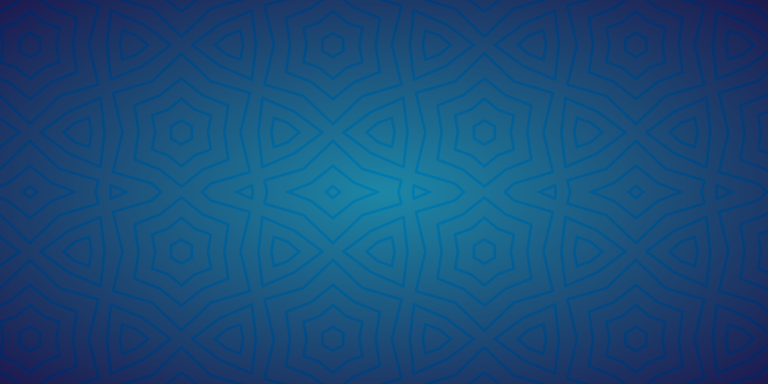
Reproduce this background procedurally as a WebGL 1 fragment shader.

```glsl
precision highp float;
// Line ornament of nested six-pointed stars and rounded triangles over a blue
// radial glow. The plane is mirrored at mid height, folded into one wedge of a
// triangular lattice, and each outline is a single segment inside that wedge.

uniform vec2 u_resolution;

const float SPACING = 0.4555;              // distance between star centres
const float HALF_WIDTH = 0.0035;           // half of the line width
const vec2 STAR_ORIGIN = vec2(0.867, -0.0727);
const vec2 VALLEY_DIR = vec2(0.8660254, 0.5);

const vec3 GLOW_CENTER = vec3(0.115, 0.53, 0.65);
const vec3 GLOW_CORNER = vec3(0.115, 0.10, 0.31);
const vec3 LINE_CENTER = vec3(0.0, 0.50, 0.70);
const vec3 LINE_CORNER = vec3(0.015, 0.13, 0.38);

// Offset from the nearest centre of a unit triangular lattice.
vec2 nearestStar(vec2 p) {
  vec2 cell = vec2(1.7320508, 1.0);
  vec2 a = mod(p + 0.5 * cell, cell) - 0.5 * cell;
  vec2 b = mod(p, cell) - 0.5 * cell;
  return dot(a, a) < dot(b, b) ? a : b;
}

// Fold into a 30 degree wedge: x runs along a star tip, y towards a valley.
vec2 foldStar(vec2 p) {
  vec2 normal = vec2(0.8660254, -0.5);
  p = abs(p);
  p -= 2.0 * max(dot(p, normal), 0.0) * normal;
  return vec2(p.y, abs(p.x));
}

float segmentDistance(vec2 p, vec2 a, vec2 b) {
  vec2 ab = b - a;
  return length(p - a - ab * clamp(dot(p - a, ab) / dot(ab, ab), 0.0, 1.0));
}

// One outline: from its corner to its radius along the valley direction.
float outline(vec2 p, vec2 corner, float valley) {
  return segmentDistance(p, corner, VALLEY_DIR * valley);
}

float ornament(vec2 p) {
  // Star rings, from the inner hexagon outwards
  float d = outline(p, vec2(0.069, 0.0), 0.0595);
  d = min(d, outline(p, vec2(0.194, 0.0), 0.151));
  d = min(d, outline(p, vec2(0.309, 0.0), 0.245));
  d = min(d, outline(p, vec2(0.452, 0.0), 0.337));
  // Rounded triangles between three stars
  d = min(d, outline(p, vec2(0.5, 0.060), 0.440));
  return min(d, outline(p, vec2(0.5, 0.192), 0.514));
}

void main() {
  vec2 uv = gl_FragCoord.xy / u_resolution;
  vec2 p = gl_FragCoord.xy / u_resolution.y;

  // Elliptical glow reaching its darkest tone in the corners
  float fade = length(2.0 * uv - 1.0) * 0.7071068;
  vec3 ground = mix(GLOW_CENTER, GLOW_CORNER, fade);
  vec3 ink = mix(LINE_CENTER, LINE_CORNER, fade);

  // Mirrored lattice of outlines
  p.y = abs(p.y - 0.5);
  vec2 wedge = foldStar(nearestStar((p - STAR_ORIGIN) / SPACING));
  float d = ornament(wedge) * SPACING;
  float soft = 0.8 / u_resolution.y;
  float line = 1.0 - smoothstep(HALF_WIDTH - soft, HALF_WIDTH + soft, d);

  gl_FragColor = vec4(mix(ground, ink, line), 1.0);
}
```
